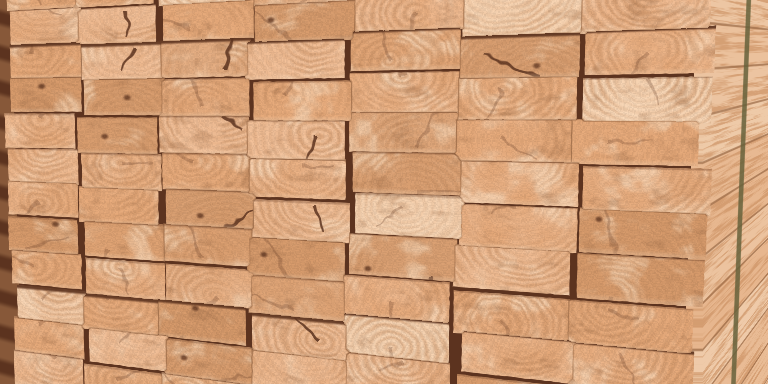
Give the GLSL for this texture, as a Shadertoy shader.

```glsl
// Stacked timber: sawn board ends in seven widening columns, seen from one corner.
#define COLUMNS 7.0
#define COLUMN_CURVE vec3(0.026, 0.1706, 0.01257)
#define ROW_ORIGIN 0.302
#define JITTER vec2(0.13, 0.13)
#define RING_FREQ 350.0
#define DARK vec3(0.36, 0.20, 0.12)
#define BROWN vec3(0.60, 0.41, 0.27)
#define OCHRE vec3(0.80, 0.57, 0.39)
#define TAN vec3(0.88, 0.65, 0.47)
#define PEACH vec3(0.92, 0.73, 0.58)
#define PALE vec3(0.95, 0.83, 0.71)
#define STRAP vec3(0.40, 0.38, 0.23)

float hash(vec2 p) {
    return fract(sin(dot(p, vec2(127.1, 311.7))) * 43758.5453);
}

float noise(vec2 p) {
    vec2 i = floor(p), f = fract(p);
    f = f * f * (3.0 - 2.0 * f);
    return mix(mix(hash(i), hash(i + vec2(1, 0)), f.x),
               mix(hash(i + vec2(0, 1)), hash(i + vec2(1, 1)), f.x), f.y);
}

float fbm(vec2 p) {
    return 0.55 * noise(p) + 0.28 * noise(p * 2.1 + 7.3) + 0.17 * noise(p * 4.3 + 3.1);
}

float rowHeight(float x) { return 0.088 + 0.0185 * x; }

// Column coordinate: inverse of the quadratic spacing of the column edges
float columnAt(float x) {
    vec3 k = COLUMN_CURVE;
    return (sqrt(max(k.y * k.y + 4.0 * k.z * (x - k.x), 0.0)) - k.y) / (2.0 * k.z);
}

// End grain of one board; p is measured from its centre
vec3 endGrain(vec2 p, vec2 size, vec2 id, float px) {
    float a = hash(id + 3.7), b = hash(id + 11.3), c = hash(id + 23.9);
    vec2 local = p + id * 3.17;
    float cloud = fbm(local * 14.0);
    vec3 col = mix(TAN, PEACH, smoothstep(0.1, 0.9, a + 0.9 * (cloud - 0.5)));
    col = mix(col, OCHRE, 0.75 * smoothstep(0.62, 0.85, b));
    col = mix(col, PALE, 0.85 * smoothstep(0.84, 0.9, c));
    col = mix(col, PALE, 0.6 * smoothstep(0.55, 0.8, cloud));

    // Growth rings around a pith near the top or bottom edge
    vec2 pith = (vec2(a, b) - 0.5) * size * vec2(0.5, 1.3);
    vec2 fromPith = p - pith;
    float r = length(fromPith * vec2(0.8, 1.15)) + 0.02 * fbm(local * 22.0);
    float rings = 0.5 + 0.5 * sin(r * RING_FREQ + 3.0 * noise(vec2(r * 60.0, c * 50.0)));
    float ringFade = smoothstep(0.25, 0.7, noise(local * 9.0 + 5.0));
    col = mix(col, OCHRE * 0.96, rings * (0.15 + 0.35 * ringFade));
    col = mix(col, BROWN, 0.3 * smoothstep(0.6, 0.85, fbm(local * vec2(18.0, 30.0) + 9.0)));

    // Radial drying crack, strong on a few boards
    float angle = 6.2832 * hash(id + 31.7);
    vec2 dir = vec2(cos(angle), sin(angle));
    float along = dot(fromPith, dir);
    float across = dot(fromPith, vec2(-dir.y, dir.x)) + 0.016 * (noise(local * 45.0) - 0.5);
    float crackLength = size.y * (0.5 + b);
    float width = 0.0035 * (1.0 - clamp(along / crackLength, 0.0, 1.0));
    float crack = (1.0 - smoothstep(width, width + 1.5 * px, abs(across)))
                * step(0.0, along) * step(along, crackLength);
    col = mix(col, DARK, crack * mix(0.25, 0.85, step(0.76, a)));

    // Occasional knot
    float knot = length((p - (vec2(c, a) - 0.5) * size * 0.7) * vec2(1.0, 1.3));
    col = mix(col, DARK, step(0.84, b) * 0.75 * (1.0 - smoothstep(0.003, 0.014, knot)));
    return col * (0.96 + 0.08 * hash(floor(local * 300.0)));
}

// Long faces receding to the right of the corner
vec3 sideFace(vec2 p, float px) {
    float depth = max(p.x - 1.83, 0.0);
    float y = 0.13 + (p.y - 0.13) / (1.0 - 1.5 * depth);
    float v = (y - ROW_ORIGIN) / rowHeight(1.83);
    float row = floor(v), edge = min(fract(v), 1.0 - fract(v)) * rowHeight(1.83);
    float grain = fbm(vec2(depth * 22.0, v * 14.0));
    vec3 col = mix(TAN, PALE, 0.35 + 0.5 * hash(vec2(row, 5.0)));
    col = mix(col, OCHRE, 0.7 * smoothstep(0.4, 0.75, grain));
    col = mix(col, BROWN, 0.7 * (1.0 - smoothstep(0.001, 0.003 + px, edge)));
    float strap = abs(p.x - 1.95 + 0.04 * p.y);
    return mix(col, STRAP, 0.85 * (1.0 - smoothstep(0.004, 0.004 + 1.5 * px, strap)));
}

void mainImage(out vec4 fragColor, in vec2 fragCoord) {
    float px = 1.0 / iResolution.y;
    vec2 p = vec2(fragCoord.x, iResolution.y - fragCoord.y) * px;
    float x = p.x + (p.y - 0.4) * (0.035 * p.x - 0.03);
    float h = rowHeight(x);
    vec2 grid = vec2(columnAt(x), (p.y - ROW_ORIGIN) / h);

    // Nearest and second nearest displaced board
    float best = 1.0, second = 1.0;
    vec2 id = vec2(0.0), board = vec2(0.0), size = vec2(0.2, 0.1);
    for (int j = -1; j <= 1; j++)
    for (int i = -1; i <= 1; i++) {
        vec2 cell = floor(grid) + vec2(i, j);
        if (cell.x < 0.0 || cell.x >= COLUMNS) continue;
        vec2 shift = (vec2(hash(cell), hash(cell + 17.0)) - 0.5) * JITTER;
        shift.y += 0.22 * (hash(vec2(cell.x, 41.0)) - 0.5);
        vec2 s = vec2(COLUMN_CURVE.y + COLUMN_CURVE.z * (2.0 * cell.x + 1.0), h);
        vec2 q = (grid - cell - 0.5 - shift) * s;
        vec2 e = abs(q) - s * vec2(0.5, 0.505);
        float d = max(e.x, e.y) + 0.002 * (noise(p * 90.0 + cell) - 0.5);
        if (d < best) { second = best; best = d; id = cell; board = q; size = s; }
        else second = min(second, d);
    }

    // Board face, seams and the shadow below overhanging boards
    vec3 col = endGrain(board, size, id, px);
    float seam = 1.0 - smoothstep(0.0, 0.004 + px, second - best);
    col = mix(col, BROWN, seam * (0.35 + 0.5 * noise(p * 12.0)));
    float layerGap = 1.0 - step(0.5, mod(id.y + 2.0, 7.0));
    float reach = mix(0.003 + 0.006 * hash(id + 53.0), 0.012, layerGap);
    float shade = 1.0 - smoothstep(0.3 * reach, reach, board.y + 0.5 * size.y);
    col = mix(col, DARK, shade * mix(0.3, 0.9, layerGap));
    col = mix(col, PALE, 0.25 * smoothstep(0.36, 0.48, board.y / size.y));

    // Openings: dark gaps, dim timber at the left, long faces at the right
    float stripes = smoothstep(0.1, 0.3, abs(fract(p.y * 11.0 - p.x * 3.0) - 0.5));
    vec3 behind = mix(DARK, BROWN, 0.7 * stripes * step(x, 0.04));
    if (x > 1.80) behind = sideFace(p, px);
    col = mix(col, behind, smoothstep(-0.5 * px, 0.5 * px, best));
    fragColor = vec4(col, 1.0);
}
```
